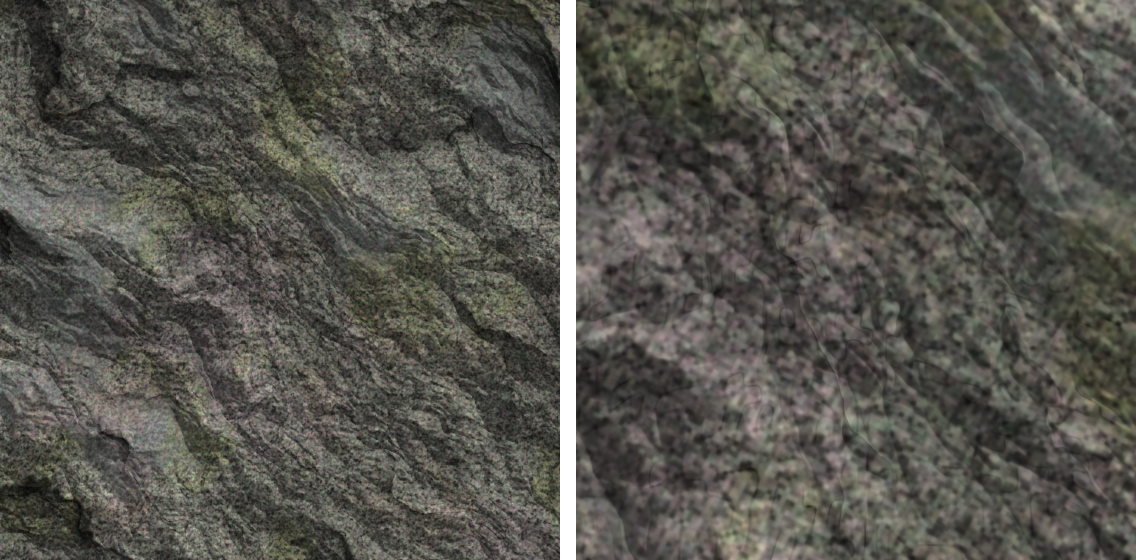
Left, the full canvas; right, a detail of the centre.
A three.js fragment shader for this texture:

```glsl
varying vec2 vUv;

float hash(vec2 p) {
  return fract(sin(dot(p, vec2(127.1, 311.7))) * 43758.5453);
}

float noise(vec2 p) {
  vec2 i = floor(p);
  vec2 f = fract(p);
  vec2 u = f * f * f * (f * (f * 6.0 - 15.0) + 10.0);
  float low = mix(hash(i), hash(i + vec2(1.0, 0.0)), u.x);
  float high = mix(hash(i + vec2(0.0, 1.0)), hash(i + vec2(1.0, 1.0)), u.x);
  return mix(low, high, u.y);
}

// Layered noise; sharp = 1 folds it into rounded bulges with narrow valleys
float fbm(vec2 p, float gain, float sharp) {
  float sum = 0.0;
  float total = 0.0;
  float amp = 1.0;
  for (int i = 0; i < 5; i++) {
    float n = noise(p);
    sum += amp * mix(n, abs(2.0 * n - 1.0), sharp);
    total += amp;
    amp *= gain;
    p = mat2(0.96, 0.28, -0.28, 0.96) * p * 2.07 + 17.3;
  }
  return sum / total;
}

// x runs down along the strata, y runs up across them
vec2 strata(vec2 p, float angle) {
  float c = cos(angle);
  float s = sin(angle);
  return vec2(c * p.x - s * p.y, s * p.x + c * p.y);
}

vec2 warp(vec2 p, float scale, float amount) {
  vec2 offset = vec2(fbm(p * scale + 3.7, 0.5, 0.0), fbm(p * scale + 41.2, 0.5, 0.0));
  return p + amount * (offset - 0.5);
}

float height(vec2 p) {
  float slabs = fbm(strata(p, 0.82) * vec2(1.9, 4.6), 0.48, 1.0);
  float lumps = fbm(strata(p, 0.35) * vec2(4.0, 7.0) + 9.0, 0.52, 0.0);
  return 0.6 * slabs + 0.55 * lumps;
}

// Broken overhangs: crisp upper edge, shadow fading downwards, pale lip above
float overhang(vec2 g, float layers, float wobble, float width, float seed) {
  float v = g.y * layers + wobble * (fbm(g * layers * 0.8 + seed, 0.5, 0.0) - 0.5);
  float below = 1.0 - fract(v);
  float broken = noise(vec2(g.x * layers * 0.9 + seed, floor(v) * 7.3 + seed));
  float shadow = smoothstep(0.0, 0.04, below) * exp(-below / width);
  float lip = smoothstep(0.86, 1.0, below) * (1.0 - smoothstep(0.98, 1.0, below));
  return smoothstep(0.4, 0.74, broken) * (shadow - 0.12 * lip);
}

float patches(vec2 p, float scale, float low, float high) {
  return smoothstep(low, high, fbm(p * scale, 0.55, 0.0));
}

// Gently holds back the brightest tones
float shoulder(float tone) {
  return 0.87 * tone - 0.22 * max(tone - 0.42, 0.0);
}

void main() {
  vec2 p = vUv + vec2(2.3, 1.6);
  vec2 q = warp(p, 3.2, 0.15);
  vec2 g = strata(q, 0.82);

  // Relief lit from the upper right
  vec2 toLight = normalize(vec2(0.45, 0.9));
  float eps = 0.003;
  float h = height(q);
  float slope = 0.4 * (h - height(q + toLight * eps)) / eps;
  float light = 0.4 + 0.135 * slope / sqrt(1.0 + slope * slope);
  light *= 0.84 + 0.36 * smoothstep(0.2, 0.75, h);
  light *= 0.9 + 0.2 * fbm(g * vec2(2.0, 4.0) + 60.0, 0.5, 0.0);

  // Shadowed ledges from large slabs to small flakes
  float shade = 0.8 * overhang(g, 3.4, 1.1, 0.17, 5.1);
  shade += 0.6 * overhang(strata(q, 0.4), 6.5, 1.8, 0.16, 23.4);
  shade += 0.4 * overhang(strata(q, 0.95), 13.0, 2.0, 0.2, 37.9);
  light *= 1.0 - clamp(shade, -0.2, 0.8);

  // Smooth worn plates carry scratches, the rest a pebbled grain
  float worn = patches(g * vec2(0.7, 1.3) + 80.0, 4.0, 0.54, 0.68);
  float scratches = noise(g * vec2(14.0, 95.0)) - 0.5;
  float grain = noise(p * 180.0) + noise(strata(p, 0.5) * 320.0) - 1.0;
  float pits = smoothstep(0.35, 0.0, abs(2.0 * noise(q * 95.0) - 1.0));
  light *= 1.0 + worn * 0.25 * scratches;
  light *= 1.0 + mix(0.62, 0.36, worn) * grain - 0.2 * (1.0 - worn) * (pits - 0.35);
  float pale = patches(g * vec2(0.8, 1.4) + 130.0, 5.0, 0.62, 0.72);
  light += 0.09 * pale * smoothstep(-0.2, 0.8, slope);
  light = shoulder(light);

  // Mineral and lichen tints
  vec3 stone = vec3(1.01, 1.01, 0.93);
  vec3 slate = vec3(0.99, 1.01, 0.98);
  vec3 moss = vec3(1.02, 1.05, 0.76);
  vec3 rose = vec3(1.06, 0.98, 0.97);
  vec3 rust = vec3(1.12, 0.99, 0.86);
  float speckle = noise(p * 120.0 + 11.0);
  vec3 tint = mix(stone, slate, worn);
  tint = mix(tint, rose, 0.7 * patches(q + 7.0, 4.5, 0.6, 0.72));
  tint = mix(tint, rust, 0.6 * patches(q + 19.0, 9.0, 0.52, 0.7) * speckle);
  float mossy = patches(q + 31.0, 6.5, 0.54, 0.74);
  tint = mix(tint, moss, mossy * (0.3 + 0.6 * speckle));
  tint += 0.12 * (vec3(noise(p * 150.0 + 5.0), noise(p * 150.0 + 50.0), 0.5) - 0.5);

  gl_FragColor = vec4(clamp(light * tint, 0.03, 0.8), 1.0);
}
```
